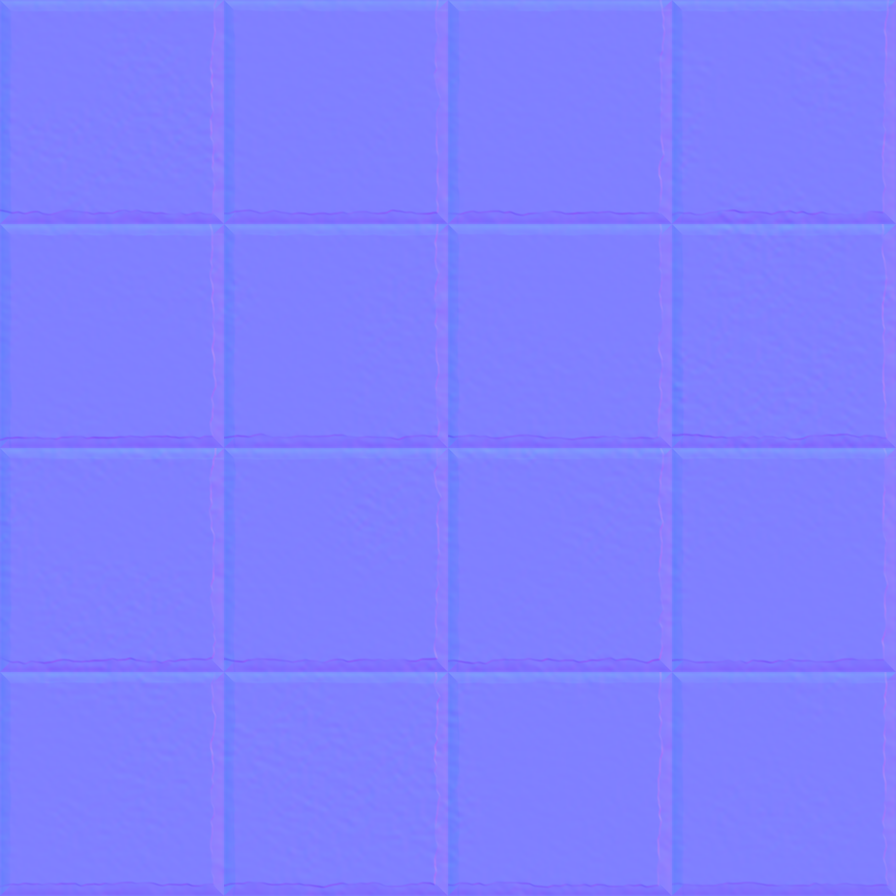
Give the GLSL for this texture map, as a Shadertoy shader.

```glsl
// Tangent-space normal map of a four by four grid of bevelled square tiles.
// Mitred bevels set the main slopes; chipped lips and fine surface grain come
// from a height field that is differentiated. All noise wraps on the canvas.

const float TILES = 4.0;
const float BEVEL_WIDTH = 0.045;   // in tile widths
const float LIP_SOFTNESS = 0.006;
const float LIP_HEIGHT = 0.0019;
const float GRAIN_HEIGHT = 0.0015;

float hash(vec2 p) {
    return fract(sin(dot(p, vec2(127.1, 311.7))) * 43758.5453);
}

// Value noise that repeats after a whole number of cells
float wrapNoise(vec2 p, float period) {
    vec2 cell = floor(p);
    vec2 f = fract(p);
    f = f * f * (3.0 - 2.0 * f);
    vec2 a = mod(cell, period);
    vec2 b = mod(cell + 1.0, period);
    return mix(mix(hash(a), hash(vec2(b.x, a.y)), f.x),
               mix(hash(vec2(a.x, b.y)), hash(b), f.x), f.y);
}

// Ragged offset along one edge, about -0.5 to 0.5; lane picks the edge
float ragged(float along, float lane) {
    float sum = 0.0;
    float weight = 0.4;
    float cells = 36.0;
    for (int i = 0; i < 3; i++) {
        sum += weight * (wrapNoise(vec2(along * cells, lane), cells) - 0.5);
        weight *= 0.8;
        cells *= 2.0;
    }
    return sum;
}

// Bevel widths of the low (left, bottom) and high (right, top) sides
vec2 lowWidths(vec2 uv, vec2 id) {
    return vec2(BEVEL_WIDTH + 0.014 * ragged(uv.y, id.x * 4.0),
                BEVEL_WIDTH + 0.006 + 0.034 * ragged(uv.x, id.y * 4.0 + 1.0));
}

vec2 highWidths(vec2 uv, vec2 id) {
    return vec2(BEVEL_WIDTH + 0.004 + 0.040 * ragged(uv.y, id.x * 4.0 + 2.0),
                BEVEL_WIDTH + 0.012 * ragged(uv.x, id.y * 4.0 + 3.0));
}

float lipStep(float distanceIn, float width) {
    return smoothstep(width - LIP_SOFTNESS, width + LIP_SOFTNESS, distanceIn);
}

// Small ledge around the tile face, strongest at the right and bottom
float lipField(vec2 local, vec2 id) {
    vec2 uv = (local + id) / TILES;
    vec2 low = lowWidths(uv, id);
    vec2 high = highWidths(uv, id);
    float worn = lipStep(local.y, low.y) * lipStep(1.0 - local.x, high.x);
    float sound = lipStep(local.x, low.x) * lipStep(1.0 - local.y, high.y);
    float strength = 0.1 + 1.3 * wrapNoise(uv * 56.0, 56.0);
    return LIP_HEIGHT * strength * ((worn - 1.0) + 0.3 * (sound - 1.0));
}

// Slanted scratches plus finer pitting
float grainField(vec2 local, vec2 id) {
    vec2 uv = (local + id) / TILES;
    vec2 slanted = vec2(64.0 * (uv.x - uv.y), 128.0 * uv.y + 64.0 * uv.x);
    return GRAIN_HEIGHT * (0.5 * wrapNoise(slanted, 64.0)
                         + 0.5 * wrapNoise(uv * 160.0, 160.0));
}

vec2 surfaceGradient(vec2 local, vec2 id, float roughness) {
    vec2 e = vec2(0.004, 0.0);
    vec2 lip = vec2(lipField(local + e.xy, id) - lipField(local - e.xy, id),
                    lipField(local + e.yx, id) - lipField(local - e.yx, id));
    vec2 grain = vec2(grainField(local + e.xy, id) - grainField(local - e.xy, id),
                      grainField(local + e.yx, id) - grainField(local - e.yx, id));
    return (lip + roughness * grain) / (2.0 * e.x);
}

// Bevel slope, easing from the seam value to the lip value
float bevelSlope(float d, float width, float atSeam, float atLip) {
    float cover = 1.0 - smoothstep(width - 0.012, width + 0.006, d);
    return cover * mix(atSeam, atLip, smoothstep(0.1, 0.8, d / width));
}

void mainImage(out vec4 fragColor, in vec2 fragCoord) {
    vec2 uv = fragCoord / iResolution.xy;
    vec2 id = floor(uv * TILES);
    vec2 local = uv * TILES - id;
    float pixel = TILES / iResolution.y;

    // Four bevels, mitred along the corner diagonals, softened at the seam
    vec2 low = lowWidths(uv, id);
    vec2 high = highWidths(uv, id);
    vec2 slope = vec2(
        bevelSlope(1.0 - local.x, high.x, 0.13, 0.09) - bevelSlope(local.x, low.x, 0.17, 0.11),
        bevelSlope(1.0 - local.y, high.y, 0.19, 0.08) - bevelSlope(local.y, low.y, 0.16, 0.07));
    vec2 nearest = min(local, 1.0 - local);
    float edge = min(nearest.x, nearest.y);
    float sideways = smoothstep(-pixel, pixel, nearest.y - nearest.x);
    slope *= vec2(sideways, 1.0 - sideways) * mix(0.45, 1.0, smoothstep(0.0, 0.012, edge));

    // Wear differs from tile to tile, comes in patches and gathers at the rim
    float patches = smoothstep(0.25, 0.75, wrapNoise(uv * 12.0, 12.0));
    float roughness = mix(0.3, 1.0, hash(id + 17.0)) * mix(0.35, 1.0, patches);
    roughness += 0.5 * (1.0 - smoothstep(0.03, 0.1, edge));
    slope -= surfaceGradient(local, id, roughness);

    vec3 normal = normalize(vec3(slope, 1.0));
    fragColor = vec4(0.5 + 0.5 * normal, 1.0);
}
```
